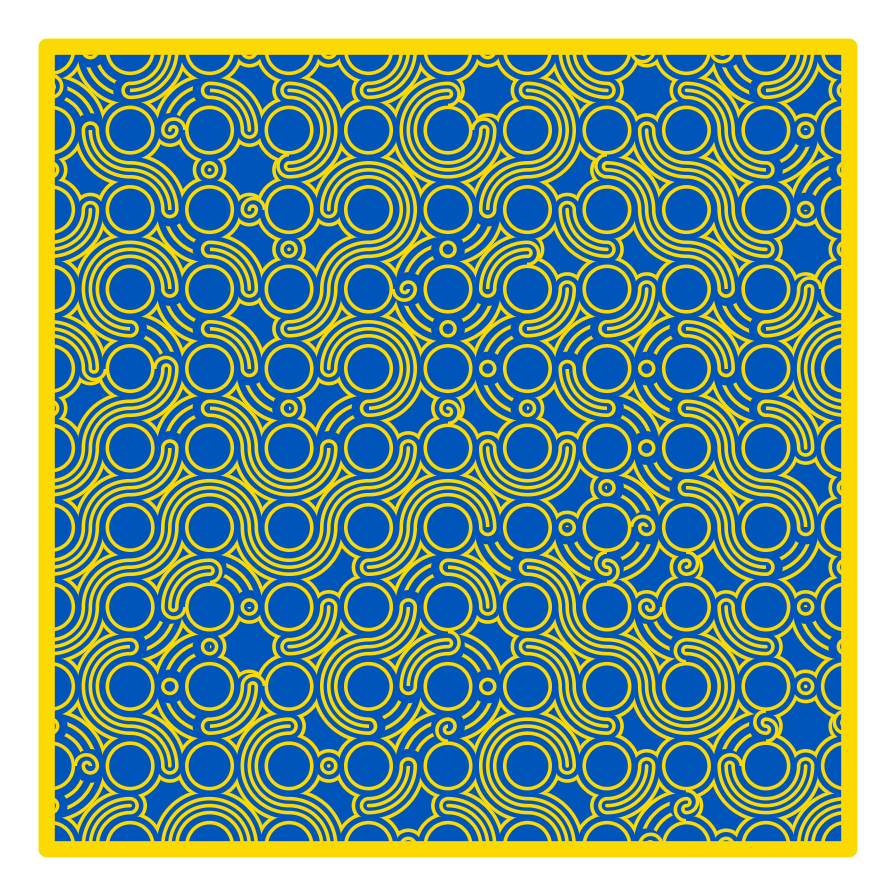
A Shadertoy shader for this pattern:

```glsl
// A framed maze of nested yellow lines on blue: rings on a square lattice,
// joined by ribbons. Each tile has two opposite corners whose quarter ribbon
// is joined, split into dashes, or left open with rounded or curled ends.

const vec3 PAPER  = vec3(1.0);
const vec3 BLUE   = vec3(0.0, 0.335, 0.73);
const vec3 YELLOW = vec3(0.99, 0.85, 0.01);

const float PITCH = 0.0887;        // lattice step, in canvas units
const float FRAME_OUTER = 0.457;   // half sizes of the frame
const float FRAME_INNER = 0.4388;

// Lengths below are in lattice steps.
const float LINE = 0.0225;         // half width of a drawn line
const float RING = 0.286;          // radius of the lattice rings
const float HALO = 0.4;            // outline around a lattice ring
const float BAND = 0.19;           // half width of a ribbon
const float INNER = 0.088;         // offset of the inner ribbon lines
const float FAR = 9.0;

float hash(vec2 p, float seed) {
    vec3 q = fract(vec3(p.xyx + seed) * vec3(0.1031, 0.1030, 0.0973));
    q += dot(q, q.yzx + 33.33);
    return fract((q.x + q.y) * q.z);
}

float roundedBox(vec2 p, float halfSize, float radius) {
    vec2 q = abs(p) - halfSize + radius;
    return length(max(q, 0.0)) + min(max(q.x, q.y), 0.0) - radius;
}

float coverage(float d, float pixel) {
    return clamp(0.5 - d / pixel, 0.0, 1.0);
}

// Distance to the lines closing a ribbon at an edge midpoint.
float endCap(vec2 q, vec2 along, float choice, bool dotted) {
    if (choice < 0.2) {
        // Curl: nested arcs shifted sideways so that the lines interlock.
        float side = choice < 0.1 ? -1.0 : 1.0;
        float outerArc = abs(length(q - along * side * 0.051) - 0.139);
        float innerArc = abs(length(q - along * side * 0.044) - 0.044);
        return min(outerArc, innerArc);
    }
    float r = length(q);
    return min(abs(r - INNER), dotted ? r : FAR);
}

// Ribbon around the corner at the origin: x = silhouette, y = line distance.
vec2 cornerRibbon(vec2 f, vec2 cell, float seed) {
    float state = hash(cell, seed);
    bool joined = state < 0.52;
    bool split = !joined && state < 0.76;

    vec2 left = f - vec2(0.0, 0.5);
    vec2 below = f - vec2(0.5, 0.0);
    float node = min(length(left), length(below));
    float band = abs(length(f) - 0.5);

    if (joined) return vec2(band - BAND, min(band, abs(band - INNER)));

    float caps = min(
        endCap(left, vec2(0.0, 1.0), hash(cell, seed + 3.7), !split),
        endCap(below, vec2(1.0, 0.0), hash(cell, seed + 8.1), !split));
    if (split) {
        float dashes = max(abs(band - 0.066), 0.235 - node);
        return vec2(min(band, node) - BAND, min(caps, dashes));
    }
    return vec2(node - BAND, caps);
}

// Signed distance to all yellow lines of the maze.
float mazeLines(vec2 p) {
    vec2 cell = floor(p);
    vec2 f = fract(p);

    // Lattice rings and their halos
    float corner = length(f - step(0.5, f));
    float silhouette = corner - HALO;
    float lines = abs(corner - RING);

    // Two ribbons on a randomly chosen diagonal
    if (hash(cell, 17.3) < 0.5) f.x = 1.0 - f.x;
    vec2 first = cornerRibbon(f, cell, 41.9);
    vec2 second = cornerRibbon(1.0 - f, cell, 73.2);

    silhouette = min(silhouette, min(first.x, second.x));
    lines = min(lines, min(first.y, second.y));
    return min(lines, abs(silhouette)) - LINE;
}

void mainImage(out vec4 fragColor, in vec2 fragCoord) {
    float size = min(iResolution.x, iResolution.y);
    vec2 p = (fragCoord - 0.5 * iResolution.xy) / size;
    float pixel = 1.0 / size;

    // Maze inside the square, then frame, then paper
    float ink = coverage(mazeLines(p / PITCH) * PITCH, pixel);
    vec3 maze = mix(BLUE, YELLOW, ink);
    float inside = coverage(roundedBox(p, FRAME_INNER, 0.0), pixel);
    float framed = coverage(roundedBox(p, FRAME_OUTER, 0.0095), pixel);
    vec3 color = mix(PAPER, mix(YELLOW, maze, inside), framed);

    fragColor = vec4(color, 1.0);
}
```
